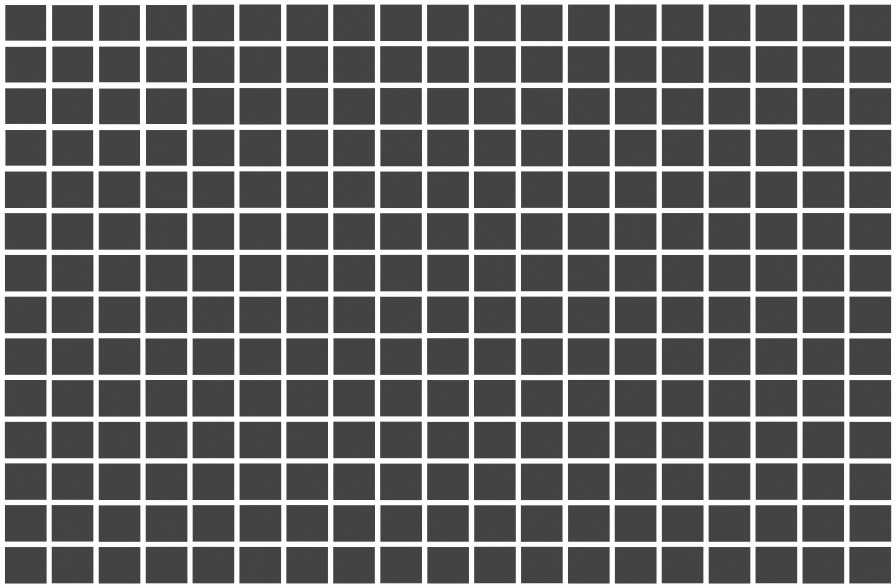
A WebGL 1 fragment shader for this pattern:

```glsl
precision highp float;
// Grid of 19 by 14 charcoal tiles parted by thin white joints, with slight edge wear.

uniform vec2 u_resolution;

// Lengths are fractions of the canvas height.
const vec2 COUNT = vec2(19.0, 14.0);
const vec2 PITCH = vec2(0.0798, 0.07095);
const vec2 HALF_TILE = vec2(0.0354, 0.0310);
const vec2 WORN_BLOCK = vec2(4.0, 4.0);
const float WORN_INSET = 0.0007;
const float EDGE_JITTER = 0.0005;
const float GRAIN_SIZE = 0.003;
const vec3 TILE_COLOR = vec3(0.262);
const vec3 JOINT_COLOR = vec3(0.993);

float hash(vec2 p) {
  vec3 q = fract(vec3(p.xyx) * 0.1031);
  q += dot(q, q.yzx + 33.33);
  return fract((q.x + q.y) * q.z);
}

vec2 hash2(vec2 p) {
  return vec2(hash(p), hash(p + 47.3));
}

// Share of a pixel covered by an axis-aligned box.
float boxCoverage(vec2 p, vec2 halfSize, float pixel) {
  vec2 cover = clamp((halfSize - abs(p)) / pixel + 0.5, 0.0, 1.0);
  return cover.x * cover.y;
}

// One in the upper left block of slightly smaller tiles, zero elsewhere.
float wornBlock(vec2 cell) {
  vec2 fromCorner = vec2(cell.x, COUNT.y - 1.0 - cell.y);
  vec2 inside = step(fromCorner, WORN_BLOCK - 1.0);
  return inside.x * inside.y;
}

float tileMask(vec2 p, float pixel) {
  vec2 grid = p / PITCH + 0.5 * COUNT;
  vec2 cell = clamp(floor(grid), vec2(0.0), COUNT - 1.0);
  vec2 local = (grid - cell - 0.5) * PITCH;

  // Small per-tile differences in position and size.
  vec2 shift = (hash2(cell + 5.0) - 0.5) * EDGE_JITTER;
  vec2 inset = vec2(WORN_INSET * wornBlock(cell));
  return boxCoverage(local - shift, HALF_TILE - inset, pixel);
}

void main() {
  float pixel = 1.0 / u_resolution.y;
  vec2 p = (gl_FragCoord.xy - 0.5 * u_resolution) * pixel;

  // Faint grain keeps the dark faces from being perfectly flat.
  float grain = hash(floor(p / GRAIN_SIZE) + 600.0) - 0.5;
  vec3 tile = TILE_COLOR + 0.008 * grain;

  vec3 color = mix(JOINT_COLOR, tile, tileMask(p, pixel));
  gl_FragColor = vec4(color, 1.0);
}
```
